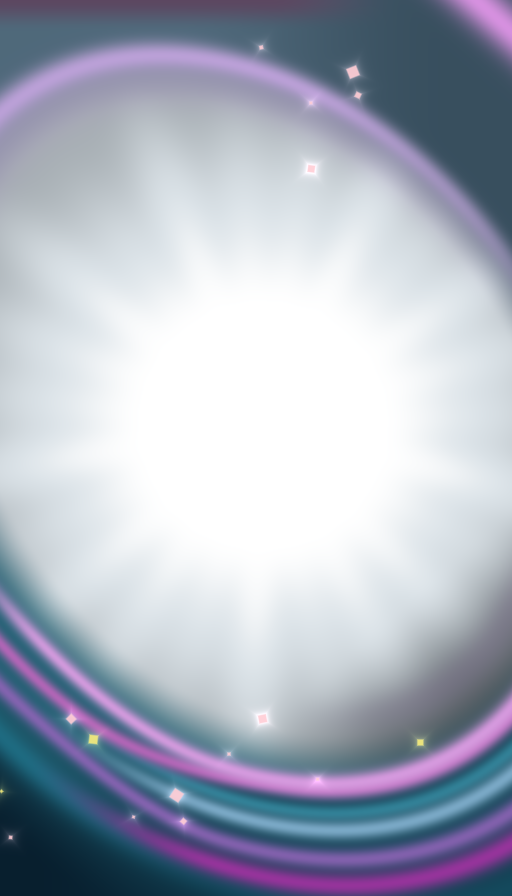
This background is drawn by a Shadertoy shader. Its source:

```glsl
// A white burst of light inside a tilted ring of glossy lilac and teal ribbons.
// An elliptical radius drives the ribbons, polar waves make the rays,
// and a hashed loop scatters small square sparks around the ring.

float hash(float n) {
    n = fract(n * 0.1031);
    n *= n + 33.33;
    return fract(n * (n + n));
}

// Soft bell-shaped stripe centred on zero
float stripe(float d, float width) {
    d /= width;
    return exp(-d * d);
}

// Slightly tilted ellipse: 1.0 lies on the main ring
float ringRadius(vec2 q) {
    return sqrt(7.58 * q.x * q.x + 3.98 * q.x * q.y + 6.56 * q.y * q.y);
}

vec3 lightBurst(vec2 p) {
    vec2 q = p - vec2(0.293, 0.525);
    float d = length(q), a = atan(q.y, q.x);
    float rays = sin(a * 9.0 + 0.6) + sin(a * 14.0 + 2.1) + 0.8 * sin(a * 23.0 + 4.0);
    float reach = d + 0.011 * rays * smoothstep(0.12, 0.24, d);
    vec3 col = mix(vec3(1.0), vec3(0.86, 0.89, 0.91), smoothstep(0.13, 0.26, reach));
    col = mix(col, vec3(0.66, 0.69, 0.71), smoothstep(0.23, 0.40, reach));
    // Shade gathers at the lower right
    float shade = smoothstep(0.25, 0.43, dot(q, vec2(0.66, -0.75)));
    return mix(col, vec3(0.22, 0.25, 0.27), 0.85 * shade);
}

vec3 surroundings(vec2 p, float r) {
    vec3 low = mix(vec3(0.13, 0.38, 0.45), vec3(0.03, 0.12, 0.18), smoothstep(1.15, 1.6, r));
    low += vec3(0.03, 0.15, 0.17) * stripe(r - 1.36, 0.05);
    vec3 high = mix(vec3(0.31, 0.41, 0.48), vec3(0.22, 0.31, 0.37), smoothstep(0.2, 0.5, p.x));
    high = mix(high, vec3(0.36, 0.28, 0.38), smoothstep(0.965, 1.0, p.y) * smoothstep(0.45, 0.3, p.x));
    return mix(low, high, smoothstep(0.3, 0.6, p.y));
}

// Ribbons of the upper arc and the bright corner streak
vec3 upperRibbons(vec3 col, vec2 p, float r) {
    float top = smoothstep(0.60, 0.78, p.y);
    float fade = mix(1.0, 0.6, smoothstep(0.3, 0.57, p.x));
    col = mix(col, vec3(0.62, 0.56, 0.72), 0.45 * top * fade * stripe(r - 0.93, 0.07));
    col = mix(col, vec3(0.76, 0.64, 0.87), 0.9 * top * fade * stripe(r - 0.995, 0.036));
    float corner = dot(p - vec2(0.54, 0.975), vec2(0.66, 0.75));
    return mix(col, vec3(0.87, 0.58, 0.90), 0.95 * stripe(corner - 0.012, 0.024));
}

// Fan of ribbons sweeping from the left edge to the lower right
vec3 lowerRibbons(vec3 col, vec2 p, float r) {
    float s = r + 0.2 * (p.x - 0.3);
    float low = smoothstep(0.42, 0.27, p.y);
    float sweep = smoothstep(0.02, 0.25, p.x);
    col = mix(col, vec3(0.05, 0.20, 0.27), 0.6 * low * sweep * smoothstep(1.03, 1.08, s));
    col = mix(col, vec3(0.22, 0.57, 0.66), 0.75 * low * sweep * stripe(s - 1.10, 0.022));
    col = mix(col, vec3(0.52, 0.70, 0.82), 0.9 * low * sweep * stripe(s - 1.148, 0.026));
    float outer = 1.18 + 0.05 * sweep;
    col = mix(col, vec3(0.55, 0.39, 0.71), 0.9 * low * stripe(s - outer, 0.028));
    col = mix(col, vec3(0.61, 0.20, 0.62), 0.95 * low * sweep * stripe(s - 1.302, 0.034));
    // Two pink strands that meet near the bottom
    float meet = smoothstep(0.08, 0.32, p.x);
    float strand = mix(1.085, 1.035, meet);
    col = mix(col, vec3(0.75, 0.40, 0.74), 0.9 * low * stripe(s - strand, 0.025));
    col = mix(col, vec3(0.85, 0.61, 0.88), 0.95 * low * stripe(s - mix(0.99, 1.018, sweep), 0.028));
    // Faint veil inside the lower right bend
    float veil = smoothstep(0.30, 0.50, p.x) * smoothstep(0.42, 0.32, p.y);
    return mix(col, vec3(0.48, 0.43, 0.54), 0.4 * veil * stripe(r - 0.82, 0.05));
}

vec3 sparks(vec3 col, vec2 p, float pixel) {
    for (int i = 0; i < 16; i++) {
        float k = float(i) * 7.0 + 3.0;
        float side = i < 11 ? -1.0 : 1.0;
        vec2 at = vec2(0.57 * hash(k), 0.52 + side * mix(0.27, 0.46, hash(k + 1.0)));
        float size = mix(0.0015, 0.007, pow(hash(k + 2.0), 3.0));
        float turn = 1.57 * hash(k + 4.0);
        vec2 q = mat2(cos(turn), sin(turn), -sin(turn), cos(turn)) * (p - at);
        float d = max(abs(q.x), abs(q.y)) - size;
        vec3 tint = mix(vec3(1.0, 0.80, 0.83), vec3(0.96, 0.92, 0.48), step(0.65, hash(k + 5.0)));
        col += 0.25 * tint * exp(-max(d, 0.0) / 0.004);
        col = mix(col, tint, 0.9 * smoothstep(pixel, -pixel, d));
    }
    return col;
}

void mainImage(out vec4 fragColor, in vec2 fragCoord) {
    vec2 p = fragCoord / iResolution.xy * vec2(0.57, 1.0);
    float r = ringRadius(p - vec2(0.285, 0.533));
    vec3 col = mix(lightBurst(p), surroundings(p, r), smoothstep(0.86, 1.07, r));
    col = upperRibbons(col, p, r);
    col = lowerRibbons(col, p, r);
    col = sparks(col, p, 1.0 / iResolution.y);
    fragColor = vec4(clamp(col, 0.0, 1.0), 1.0);
}
```
